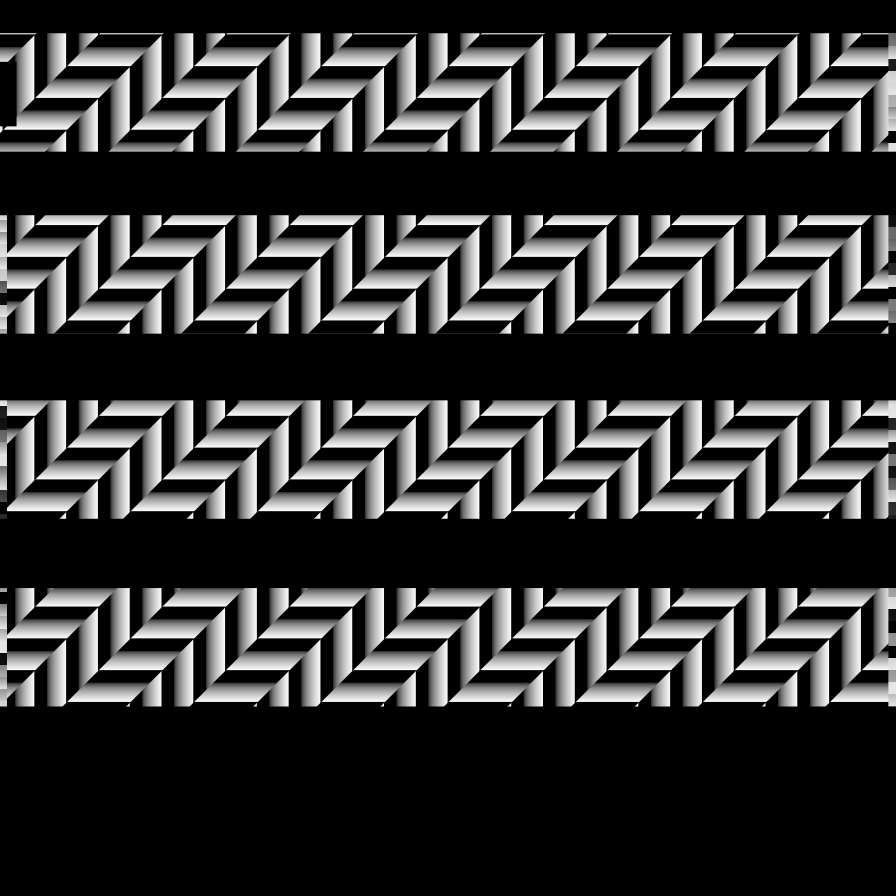
This pattern is drawn by a Shadertoy shader. Its source:

```glsl
const float CELL = 0.03548;         // pitch of one stripe
const float GRID_OFFSET = 0.0034;   // stripe grid origin, from the top left
const float LIT = 0.63;             // lit share of each stripe
const float BAND_HEIGHT = 0.1322;
const vec4 BAND_TOPS = vec4(0.0371, 0.2402, 0.4468, 0.6563);
const float LEFT_MARGIN = 0.0078;   // worn strips at both sides
const float RIGHT_MARGIN = 0.0085;
const float BAR_HEIGHT = 0.0135;
const vec2 NOTCH_Y = vec2(0.069, 0.141);
const float NOTCH_WIDTH = 0.0185;

float hash(vec2 cell) {
    vec3 q = fract(vec3(cell.xyx) * 0.1031);
    q += dot(q, q.yzx + 33.33);
    return fract((q.x + q.y) * q.z);
}

// Coverage of the positive side of a signed distance
float cover(float dist, float pixel) {
    return clamp(dist / pixel + 0.5, 0.0, 1.0);
}

float within(float v, float low, float high, float pixel) {
    return cover(v - low, pixel) * cover(high - v, pixel);
}

// Ramp from black to white with a sharp far edge
float stripe(float v, float pixel) {
    float f = fract(v);
    float ramp = sqrt(clamp((f - 1.0 + LIT) / LIT, 0.0, 1.0));
    return ramp * clamp((1.0 - f) / pixel, 0.0, 1.0);
}

// Horizontal and vertical stripes alternate between diagonal zones
float herringbone(vec2 p, float pixel) {
    vec2 g = (p - GRID_OFFSET) / CELL;
    float gridPixel = pixel / CELL;
    float zone = 1.0 - abs(mod(g.x + g.y + 1.0, 4.0) - 2.0);
    float flatZone = cover(zone * 0.7071, gridPixel);
    return mix(stripe(g.x, gridPixel), stripe(g.y, gridPixel), flatZone);
}

// Broken grey bars of uneven brightness
float wornBars(float y, float seed) {
    float row = y / BAR_HEIGHT + hash(vec2(seed, 7.0));
    float tone = hash(vec2(floor(row), seed));
    float fade = mix(1.0, fract(row), 0.4 * hash(vec2(seed, floor(row))));
    return smoothstep(0.1, 0.75, tone) * 0.9 * fade;
}

void mainImage(out vec4 fragColor, in vec2 fragCoord) {
    vec2 p = fragCoord / iResolution.xy;
    p.y = 1.0 - p.y;
    float pixel = 1.0 / min(iResolution.x, iResolution.y);

    float weave = herringbone(p, pixel);
    float leftEdge = cover(LEFT_MARGIN - p.x, pixel);
    float rightEdge = cover(p.x - 1.0 + RIGHT_MARGIN, pixel);

    float shade = 0.0;
    for (int i = 0; i < 4; i++) {
        float top = BAND_TOPS[i];
        float seed = float(i) + 1.0;
        float tone = weave;
        // The first band keeps its left end, apart from a dark notch
        if (i == 0) {
            float notch = within(p.y, NOTCH_Y.x, NOTCH_Y.y, pixel);
            tone *= 1.0 - notch * cover(NOTCH_WIDTH - p.x, pixel);
        } else {
            tone = mix(tone, wornBars(p.y - top, seed), leftEdge);
        }
        tone = mix(tone, wornBars(p.y - top, seed + 20.0), rightEdge);
        shade += tone * within(p.y, top, top + BAND_HEIGHT, pixel);
    }
    fragColor = vec4(vec3(shade), 1.0);
}
```
